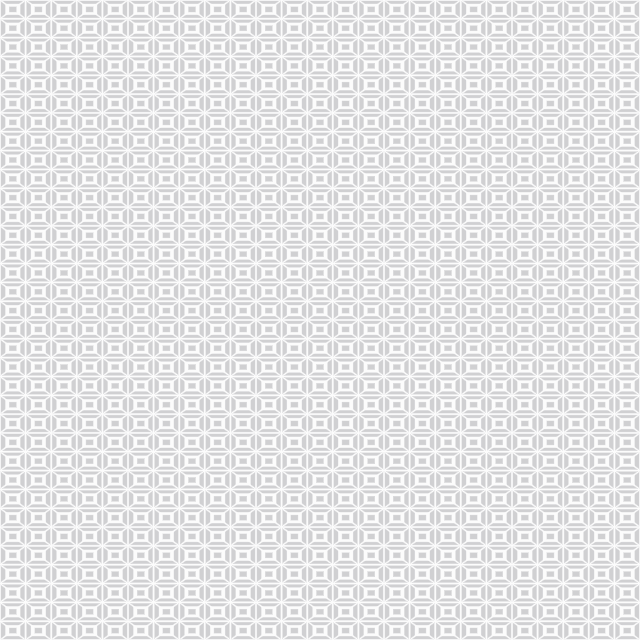
A three.js fragment shader for this pattern:

```glsl
// Grey lattice of framed rectangles with mitred corners and thin white seams.
varying vec2 vUv;

const vec2 REPEATS = vec2(25.0, 34.0);
const float SOFTNESS = 1.0 / 512.0;

const vec3 WHITE = vec3(0.99, 0.99, 0.99);
const vec3 GREY = vec3(0.815, 0.815, 0.825);

// Signed distance to an axis-aligned rectangle.
float rectangle(vec2 p, vec2 halfSize) {
  vec2 q = abs(p) - halfSize;
  return length(max(q, 0.0)) + min(max(q.x, q.y), 0.0);
}

// Distance to a line through the origin along a direction.
float lineThrough(vec2 p, vec2 direction) {
  vec2 d = normalize(direction);
  return abs(p.x * d.y - p.y * d.x);
}

// Smooth coverage of the region where the distance is negative.
float fill(float dist, float softness) {
  return clamp(0.5 - dist / softness, 0.0, 1.0);
}

// Grey coverage of one cell, centred on the origin.
float tile(vec2 p, vec2 cell, float softness) {
  vec2 halfCell = 0.5 * cell;
  vec2 corner = abs(p);

  // White seams along the cell borders and its diagonals
  vec2 border = halfCell - corner;
  float seam = min(border.x, border.y) - 0.0014;
  float miter = lineThrough(corner, halfCell) - 0.0011;
  float lines = max(fill(seam, softness), fill(miter, softness));

  // White frame around a solid grey core
  float frame = fill(rectangle(p, halfCell * 0.585), softness);
  float core = fill(rectangle(p, halfCell * 0.285), softness);

  return max((1.0 - lines) * (1.0 - frame), core);
}

void main() {
  vec2 cell = 1.0 / REPEATS;
  vec2 p = (fract(vUv * REPEATS) - 0.5) * cell;
  float grey = tile(p, cell, SOFTNESS);
  gl_FragColor = vec4(mix(WHITE, GREY, grey), 1.0);
}
```
